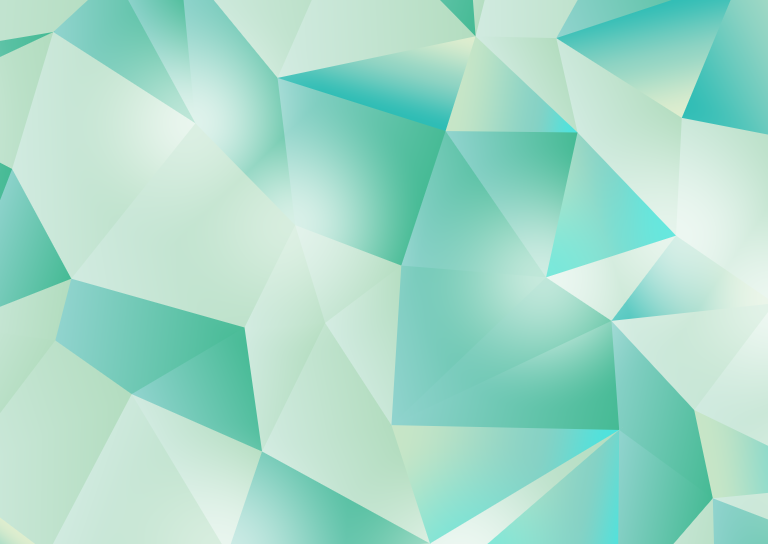
Reproduce this background procedurally as a WebGL 1 fragment shader.

```glsl
precision highp float;
// Low-poly mosaic of mint, teal and cream facets with soft glows at some corners.

uniform vec2 u_resolution;

const float ROWS = 4.2;   // lattice cells per canvas height
const float TILT = 0.42;  // lattice rotation in radians

float hash(vec2 p) {
  return fract(sin(dot(p, vec2(127.1, 311.7))) * 43758.5453);
}

// Jittered lattice corner
vec2 corner(vec2 id) {
  return id + 0.76 * (vec2(hash(id), hash(id + 41.3)) - 0.5);
}

// Signed distance to the line a-b, positive on its left
float side(vec2 a, vec2 b, vec2 p) {
  vec2 e = b - a, q = p - a;
  return (e.x * q.y - e.y * q.x) / length(e);
}

// Gradient colour of one facet, running across its own extent
vec3 facetColor(vec2 p, vec2 a, vec2 b, vec2 c, vec2 d, vec2 seed, float part, float glow) {
  float kind = fract(0.5 * part + 0.7 * hash(seed + 3.7));
  float turn = hash(seed + 8.1) - 0.5;
  bool teal = kind > 0.64 && kind < 0.83;
  float angle = TILT + turn * (teal ? 5.0 : 0.9);
  vec2 dir = vec2(cos(angle), sin(angle));
  vec4 ends = vec4(dot(a, dir), dot(b, dir), dot(c, dir), dot(d, dir));
  float lo = min(min(ends.x, ends.y), min(ends.z, ends.w));
  float hi = max(max(ends.x, ends.y), max(ends.z, ends.w));
  float t = clamp((dot(p, dir) - lo) / (hi - lo), 0.0, 1.0);

  vec3 light = vec3(0.94, 0.975, 0.955);
  vec3 color;
  if (kind < 0.43) {         // pale mint to pale green
    color = mix(vec3(0.82, 0.92, 0.88), vec3(0.70, 0.865, 0.75), t);
  } else if (kind < 0.64) {  // misty blue to green
    color = mix(vec3(0.57, 0.83, 0.81), vec3(0.27, 0.73, 0.58), t);
  } else if (teal) {         // deep teal to cream
    vec3 middle = vec3(0.53, 0.82, 0.76);
    color = mix(vec3(0.18, 0.74, 0.71), middle, smoothstep(0.0, 0.5, t));
    color = mix(color, vec3(0.87, 0.93, 0.81), smoothstep(0.35, 1.0, t));
  } else {                   // soft green to misty teal, lit with cyan
    color = mix(vec3(0.78, 0.90, 0.78), vec3(0.52, 0.82, 0.77), smoothstep(0.0, 0.75, t));
    color = mix(color, vec3(0.30, 0.89, 0.87), smoothstep(0.65, 1.0, t));
    light = vec3(0.42, 0.91, 0.87);
  }
  return mix(color, light, glow * (0.45 + 0.5 * hash(seed + 5.9)));
}

// Facet colour weighted by its antialiased coverage
vec4 facet(vec2 p, vec2 a, vec2 b, vec2 c, vec2 d, vec2 id, float part, float glow) {
  float inside = min(min(side(a, b, p), side(b, c, p)), min(side(c, d, p), side(d, a, p)));
  float cover = clamp(inside * u_resolution.y / ROWS + 0.5, 0.0, 1.0);
  if (cover <= 0.0) return vec4(0.0);
  return vec4(facetColor(p, a, b, c, d, id + 17.3 * part, part, glow), 1.0) * cover;
}

void main() {
  float cs = cos(TILT), sn = sin(TILT);
  vec2 p = mat2(cs, sn, -sn, cs) * (gl_FragCoord.xy / u_resolution.y) * ROWS + vec2(7.3, 12.6);
  vec2 base = floor(p);

  // Glows around a few corners, spilling over neighbouring facets
  float glow = 0.0;
  for (int j = -1; j <= 2; j++) {
    for (int i = -1; i <= 2; i++) {
      vec2 id = base + vec2(float(i), float(j));
      float reach = 1.0 - smoothstep(0.0, 1.05, distance(p, corner(id)));
      glow = max(glow, reach * step(0.76, hash(id + 63.9)));
    }
  }

  // Each lattice cell is one quad or two triangles
  vec4 sum = vec4(0.0);
  for (int j = -1; j <= 1; j++) {
    for (int i = -1; i <= 1; i++) {
      vec2 id = base + vec2(float(i), float(j));
      vec2 a = corner(id), b = corner(id + vec2(1.0, 0.0));
      vec2 c = corner(id + 1.0), d = corner(id + vec2(0.0, 1.0));
      float fitAC = min(-side(a, c, b), side(a, c, d));
      float fitBD = min(side(b, d, a), -side(b, d, c));
      if (fitBD > fitAC) {  // split along the better diagonal
        vec2 first = a;
        a = b; b = c; c = d; d = first;
      }
      if (min(fitAC, fitBD) > 0.2 && hash(id + 29.4) < 0.35) {
        sum += facet(p, a, b, c, d, id, 0.0, glow);
      } else {
        vec2 middle = 0.5 * (a + c);
        sum += facet(p, a, b, c, middle, id, 0.0, glow);
        sum += facet(p, a, middle, c, d, id, 1.0, glow);
      }
    }
  }
  gl_FragColor = vec4(sum.rgb / max(sum.a, 0.001), 1.0);
}
```
